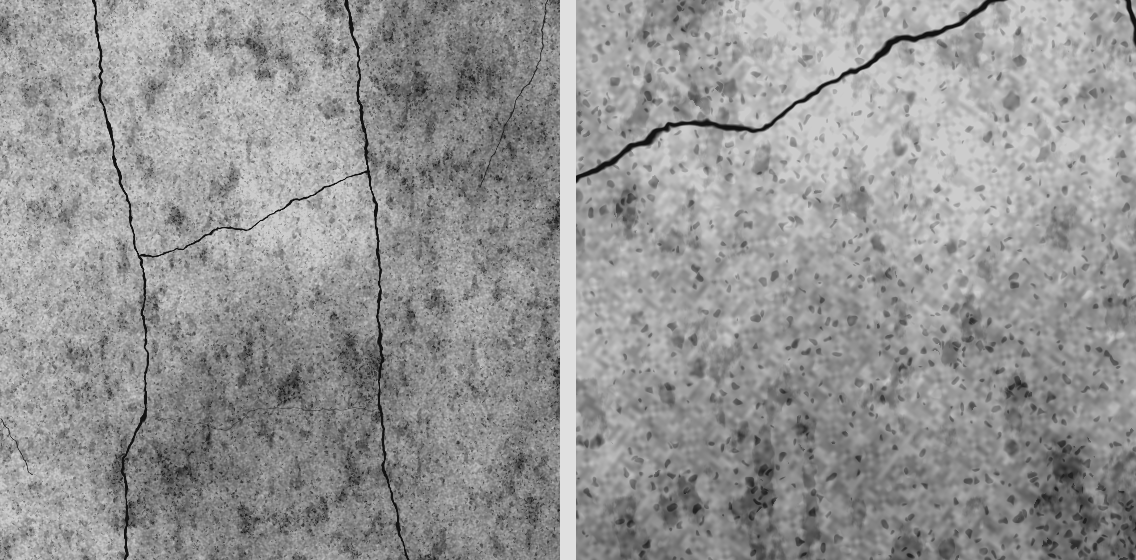
Left: the whole. Right: its middle third, enlarged.
This texture is drawn by a three.js fragment shader. Its source:

```glsl
// Weathered grey concrete wall with speckled stains and branching dark cracks.
#define BASE_TONE 0.705
#define CLOUD_DEPTH 0.20
#define MOTTLE_DEPTH 0.22
#define GRAIN_DEPTH 0.19
#define STAIN_DEPTH 0.09
#define FLAKE_DEPTH 0.13
#define PIT_DEPTH 0.19
#define CRACK_TONE 0.07
#define CRACK_WIDTH 0.0018
#define CRACK_JITTER 0.0022
#define EDGE_SOFT 0.0012

varying vec2 vUv;
const mat2 TURN = mat2(0.8, 0.6, -0.6, 0.8);

float hash(vec2 p) {
  vec3 q = fract(vec3(p.xyx) * 0.1031);
  q += dot(q, q.yzx + 33.33);
  return fract((q.x + q.y) * q.z);
}

float noise(vec2 p) {
  vec2 i = floor(p), f = fract(p);
  f = f * f * (3.0 - 2.0 * f);
  return mix(mix(hash(i), hash(i + vec2(1, 0)), f.x),
             mix(hash(i + vec2(0, 1)), hash(i + vec2(1, 1)), f.x), f.y);
}

float fbm(vec2 p) {
  float sum = 0.0, amp = 0.5;
  for (int i = 0; i < 5; i++) {
    sum += amp * noise(p);
    p = TURN * p * 2.03 + 17.3;
    amp *= 0.5;
  }
  return sum;
}

// Cellular specks: each cell holds a dot with probability given by density
float specks(vec2 p, float density) {
  vec2 cell = floor(p);
  float mask = 0.0;
  for (int y = -1; y <= 1; y++)
    for (int x = -1; x <= 1; x++) {
      vec2 c = cell + vec2(x, y);
      vec2 center = c + vec2(hash(c + 3.7), hash(c + 91.2));
      float radius = 0.1 + 0.35 * hash(c + 47.1);
      float dotMask = 1.0 - smoothstep(radius - 0.1, radius + 0.25, length(p - center));
      mask = max(mask, dotMask * step(hash(c), density));
    }
  return mask;
}

float blob(vec2 p, vec2 center, vec2 size) {
  vec2 d = (p - center) / size;
  return exp(-dot(d, d));
}

float segment(vec2 p, vec2 a, vec2 b) {
  vec2 ab = b - a;
  return length(p - a - ab * clamp(dot(p - a, ab) / dot(ab, ab), 0.0, 1.0));
}

float chain(vec2 p, vec2 a, vec2 b, vec2 c, vec2 d) {
  return min(segment(p, a, b), min(segment(p, b, c), segment(p, c, d)));
}

float line(float dist, float width) {
  return 1.0 - smoothstep(width - EDGE_SOFT * 0.5, width + EDGE_SOFT, dist);
}

// Broad light and dark regions of the wall
float slabTone(vec2 p) {
  float right = smoothstep(0.58, 0.74, p.x);
  float middle = smoothstep(0.22, 0.32, p.x) * (1.0 - right);
  float low = 1.0 - smoothstep(0.3, 0.62, p.y);
  float t = BASE_TONE - 0.16 * right - 0.11 * middle * low - 0.05 * low * (1.0 - right);
  t -= 0.08 * blob(p, vec2(0.47, 0.2), vec2(0.24, 0.2));
  t -= 0.08 * blob(p, vec2(0.91, 0.82), vec2(0.13, 0.18));
  return t + 0.08 * blob(p, vec2(0.87, 0.5), vec2(0.14, 0.09));
}

// Smudges with fixed homes, plus a curved scuff
float smudges(vec2 p) {
  float s = blob(p, vec2(0.41, 0.93), vec2(0.04, 0.02));
  s += 0.8 * blob(p + vec2(0, 0.22 * (p.x - 0.53)), vec2(0.53, 0.9), vec2(0.1, 0.022));
  s += blob(p, vec2(0.01, 0.94), vec2(0.04, 0.05));
  s += blob(p, vec2(0.31, 0.15), vec2(0.05, 0.06));
  s += blob(p, vec2(0.93, 0.19), vec2(0.025, 0.05));
  s += 1.3 * blob(p, vec2(1.0, 0.36), vec2(0.03, 0.025));
  s += blob(p, vec2(0.655, 0.3), vec2(0.018, 0.03));
  s += 0.7 * blob(p, vec2(0.12, 0.36), vec2(0.05, 0.07));
  float arc = abs(length(p - vec2(0.28, 0.35)) - 0.1);
  return s + 1.4 * exp(-arc * arc * 26000.0) * (1.0 - smoothstep(0.19, 0.23, p.x));
}

void main() {
  vec2 p = vUv;
  vec2 warp = vec2(fbm(p * 9.0), fbm(p * 9.0 + 40.0)) - 0.48;
  vec2 ragged = vec2(noise(p * 260.0), noise(p * 260.0 + 50.0)) - 0.5;

  // Clouds, mottling and fine grain
  float tone = slabTone(p + 0.12 * warp);
  tone += CLOUD_DEPTH * (fbm(p * vec2(6.0, 4.5) + 5.0) - 0.48);
  tone += MOTTLE_DEPTH * (fbm(p * vec2(34.0, 26.0)) - 0.48);
  tone += GRAIN_DEPTH * (noise(TURN * p * 330.0) + 0.5 * noise(TURN * p * 170.0) - 0.75);

  // Stains, with the ragged flakes and pits that gather in them
  float stain = smoothstep(0.54, 0.74, fbm(p * vec2(19.0, 13.0) + 71.0));
  stain += smudges(p + 0.05 * warp) * smoothstep(0.25, 0.6, fbm(p * 40.0));
  float flakes = fbm(p * vec2(72.0, 44.0) + 13.0) + 0.13 * stain;
  tone -= STAIN_DEPTH * stain + FLAKE_DEPTH * smoothstep(0.59, 0.7, flakes);
  vec2 rough = p + 0.012 * warp + 0.004 * ragged;
  float pits = specks(rough * vec2(240.0, 210.0), 0.12 + 0.3 * stain);
  pits = max(pits, specks(rough * vec2(120.0, 90.0) + 30.0, 0.012 + 0.08 * stain));
  tone += 0.07 * specks(rough * 170.0 + 60.0, 0.06) - PIT_DEPTH * pits;
  tone = clamp(tone, 0.13, 0.80);

  // Cracks, made ragged by layered sines and noise
  vec2 q = p + CRACK_JITTER * (sin(p.yx * 47.0) + 0.6 * sin(p.yx * 113.0 + 2.0));
  q += CRACK_JITTER * (2.2 * vec2(noise(p * 95.0), noise(p * 95.0 + 50.0)) - 1.1 + 0.8 * ragged);
  float left = min(chain(q, vec2(0.17, 1.01), vec2(0.183, 0.82), vec2(0.248, 0.545), vec2(0.257, 0.5)),
    chain(q, vec2(0.257, 0.5), vec2(0.262, 0.27), vec2(0.222, 0.18), vec2(0.227, -0.01)));
  float right = min(chain(q, vec2(0.617, 1.01), vec2(0.638, 0.9), vec2(0.647, 0.78), vec2(0.677, 0.56)),
    chain(q, vec2(0.677, 0.56), vec2(0.68, 0.25), vec2(0.692, 0.14), vec2(0.733, -0.01)));
  float branch = min(chain(q, vec2(0.253, 0.54), vec2(0.352, 0.564), vec2(0.39, 0.592), vec2(0.45, 0.594)),
    chain(q, vec2(0.45, 0.594), vec2(0.52, 0.638), vec2(0.6, 0.675), vec2(0.662, 0.693)));
  float thin = min(chain(q, vec2(0.98, 1.01), vec2(0.96, 0.88), vec2(0.905, 0.785), vec2(0.86, 0.665)),
    segment(q, vec2(0.0, 0.255), vec2(0.06, 0.155)));
  float faint = chain(q, vec2(0.27, 0.258), vec2(0.4, 0.23), vec2(0.45, 0.27), vec2(0.68, 0.268));
  float width = CRACK_WIDTH * (0.6 + 0.8 * noise(p * 45.0));
  float crack = max(line(min(left, right), width), line(branch, width * 0.6));
  crack = max(crack, 0.8 * line(thin, width * 0.35));
  crack = max(crack, 0.4 * line(faint, width * 0.3));
  gl_FragColor = vec4(vec3(mix(tone, CRACK_TONE, crack)), 1.0);
}
```
